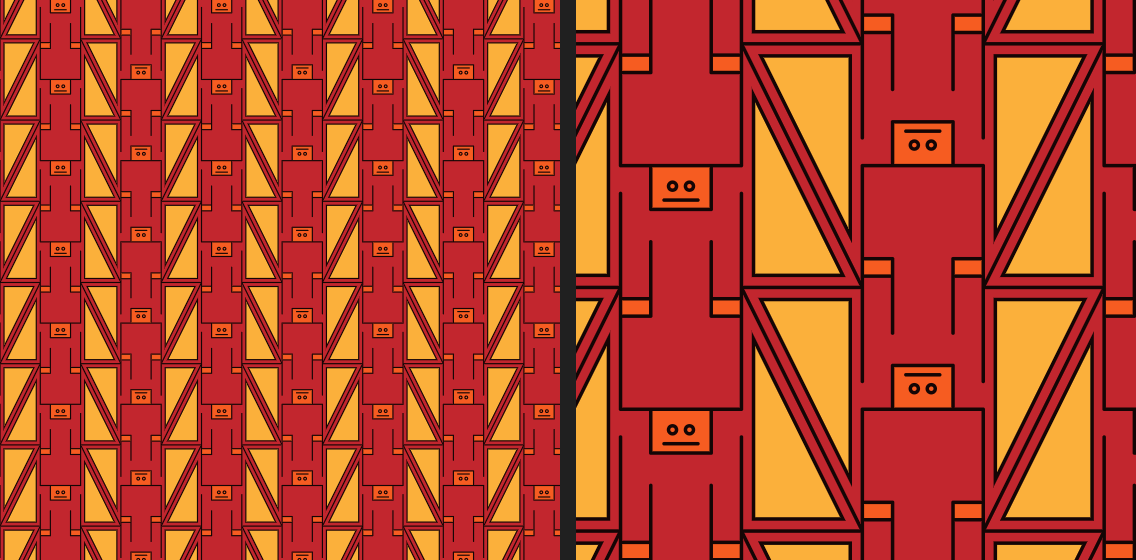
Left, the full canvas; right, a detail of the centre.
Give the GLSL for this pattern, as a Shadertoy shader.

```glsl
#define COLUMNS 13.895
#define ROW_HEIGHT 2.015
#define ROW_SHIFT 0.841
#define HALF_LINE 0.0145
#define FRAME_INSET 0.1
#define RED vec3(0.76, 0.15, 0.18)
#define YELLOW vec3(0.985, 0.69, 0.23)
#define ORANGE vec3(0.965, 0.36, 0.13)
#define INK vec3(0.08, 0.02, 0.02)

float segment(vec2 p, vec2 a, vec2 b) {
    vec2 pa = p - a, ba = b - a;
    return length(pa - ba * clamp(dot(pa, ba) / dot(ba, ba), 0.0, 1.0));
}

float box(vec2 p, vec2 center, vec2 halfSize) {
    vec2 d = abs(p - center) - halfSize;
    return length(max(d, 0.0)) + min(max(d.x, d.y), 0.0);
}

// Range of one row that begins at the given start
float wrapRow(float y, float start) {
    return mod(y - start, ROW_HEIGHT) + start;
}

// Panel with a diagonal brace: x = distance to lines, y = signed triangle fill
vec2 bracedPanel(vec2 p) {
    vec2 corner = vec2(0.5, 0.5 * ROW_HEIGHT);
    float lines = segment(p, -corner, corner);
    lines = min(lines, segment(vec2(p.x, abs(p.y)), vec2(-0.5, corner.y), corner));

    // Both triangles share one half-turn symmetry
    vec2 normal = normalize(vec2(corner.y, -corner.x));
    float brace = dot(p, normal);
    if (brace > 0.0) p = -p;
    float fill = max(-abs(brace), max(-corner.x - p.x, p.y - corner.y)) + FRAME_INSET;
    return vec2(min(lines, abs(fill)), fill);
}

// Mirrored block figure: x = distance to lines, y = signed accent fill
vec2 blockFigure(float side, float height) {
    // Torso edge, sides and inner arms
    vec2 p = vec2(side, wrapRow(height, -0.1));
    float lines = segment(p, vec2(0.0), vec2(0.5, 0.0));
    lines = min(lines, segment(p, vec2(0.5, 0.0), vec2(0.5, 1.785)));
    lines = min(lines, segment(p, vec2(0.25, 0.77), vec2(0.25, 1.385)));
    float hand = box(p, vec2(0.375, 0.842), vec2(0.125, 0.072));

    // Small block with two rings and a bar
    vec2 h = vec2(side, wrapRow(-height, -0.1));
    float block = box(h, vec2(0.0, 0.181), vec2(0.25, 0.181));
    float ring = abs(length(h - vec2(0.07, 0.17)) - 0.033);
    float bar = segment(h, vec2(0.0, 0.285), vec2(0.14, 0.285));

    float fill = min(hand, block);
    lines = min(min(lines, abs(hand)), abs(block));
    return vec2(min(lines, min(ring, bar)), fill);
}

void mainImage(out vec4 fragColor, in vec2 fragCoord) {
    float pixel = COLUMNS / iResolution.y;
    vec2 p = fragCoord * pixel;
    float rowY = mod(p.y - ROW_SHIFT, ROW_HEIGHT) - 0.5 * ROW_HEIGHT;

    // Every second panel is mirrored
    float panelId = floor((p.x + 0.5) / 2.0);
    float panelX = p.x - 0.5 - 2.0 * panelId;
    float mirror = 1.0 - 2.0 * mod(panelId, 2.0);
    vec2 panel = bracedPanel(vec2(panelX * mirror, rowY));

    // Every second figure is turned upside down
    float figureId = floor((p.x - 0.5) / 2.0);
    float figureX = abs(p.x - 1.5 - 2.0 * figureId);
    float turn = 1.0 - 2.0 * mod(figureId, 2.0);
    vec2 figure = blockFigure(figureX, rowY * turn);

    // Flat fills, then outlines
    float ink = min(panel.x, figure.x) - HALF_LINE;
    vec3 color = mix(RED, YELLOW, clamp(0.5 - panel.y / pixel, 0.0, 1.0));
    color = mix(color, ORANGE, clamp(0.5 - figure.y / pixel, 0.0, 1.0));
    color = mix(color, INK, clamp(0.5 - ink / pixel, 0.0, 1.0));
    fragColor = vec4(color, 1.0);
}
```
